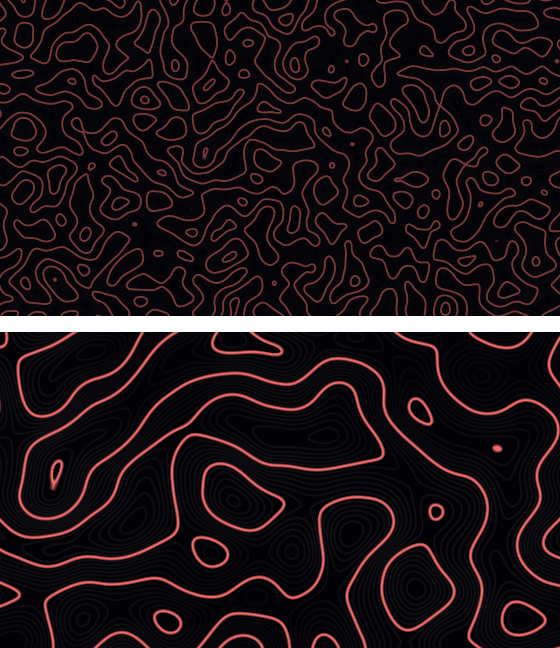
Top: the whole. Bottom: its middle third, enlarged.
This pattern is drawn by a Shadertoy shader. Its source:

```glsl
// Topographic contour map: thin coral lines over faint grey sub-contours on near-black.

const vec3 GROUND_COLOR = vec3(0.008, 0.008, 0.024);
const vec3 MINOR_COLOR  = vec3(0.070, 0.070, 0.085);
const vec3 MAJOR_COLOR  = vec3(0.950, 0.420, 0.415);

const float CELLS_HIGH  = 10.5;   // noise cells per canvas height
const float MAJOR_STEP  = 0.325;  // height between coral lines
const float MINOR_RATIO = 7.0;    // grey intervals per coral interval, odd
const float LEVEL_SHIFT = 0.04;   // raises the terrain against the levels
const float MAJOR_WIDTH = 0.0029; // in canvas heights
const float MINOR_WIDTH = 0.0015;
const float SOFTNESS    = 1.87;   // edge filter size in pixels

// Unit vector with a random direction for a lattice point
vec2 randomDirection(vec2 cell) {
    uvec2 q = uvec2(ivec2(cell)) * uvec2(1597334673u, 3812015801u);
    uint h = (q.x ^ q.y) * 1597334673u;
    h = (h ^ (h >> 15u)) * 2246822519u;
    h ^= h >> 13u;
    float angle = float(h & 65535u) / 65536.0 * 6.28318;
    return vec2(cos(angle), sin(angle));
}

// Gradient noise: x = value, yz = its slope
vec3 slopeNoise(vec2 p) {
    vec2 i = floor(p), f = p - i;
    vec2 u  = f * f * f * (f * (f * 6.0 - 15.0) + 10.0);
    vec2 du = 30.0 * f * f * (f * (f - 2.0) + 1.0);

    vec2 ga = randomDirection(i);
    vec2 gb = randomDirection(i + vec2(1, 0));
    vec2 gc = randomDirection(i + vec2(0, 1));
    vec2 gd = randomDirection(i + vec2(1, 1));

    float a = dot(ga, f);
    float b = dot(gb, f - vec2(1, 0));
    float c = dot(gc, f - vec2(0, 1));
    float d = dot(gd, f - vec2(1, 1));
    float k = a - b - c + d;

    float value = a + u.x * (b - a) + u.y * (c - a) + u.x * u.y * k;
    vec2 slope = ga + u.x * (gb - ga) + u.y * (gc - ga)
               + u.x * u.y * (ga - gb - gc + gd)
               + du * (u.yx * k + vec2(b, c) - a);
    return vec3(value, slope);
}

// Terrain from two noise layers: x = height, yz = slope
vec3 terrain(vec2 p) {
    const float detailScale = 1.4, detailGain = 0.15;
    vec3 broad  = slopeNoise(p);
    vec3 detail = slopeNoise(p * detailScale + 37.3);
    return broad + detailGain * vec3(detail.x, detail.yz * detailScale);
}

// Distance to the nearest contour, in the units of the slope
float contourDistance(float height, float slope, float stepSize) {
    float offset = abs(fract(height / stepSize) - 0.5) * stepSize;
    return offset / max(slope, 0.12 * CELLS_HIGH);
}

// Share of the filter footprint covered by a line of the given width
float lineCoverage(float dist, float width, float footprint) {
    vec2 edges = (dist + vec2(0.5, -0.5) * width) / footprint;
    vec2 filled = clamp(edges + 0.5, 0.0, 1.0);
    return filled.x - filled.y;
}

void mainImage(out vec4 fragColor, in vec2 fragCoord) {
    vec2 p = fragCoord / iResolution.y;
    float footprint = SOFTNESS / iResolution.y;

    vec3 land = terrain(p * CELLS_HIGH + 11.7);
    float height = land.x + LEVEL_SHIFT;
    float slope = length(land.yz) * CELLS_HIGH;

    float minorDist = contourDistance(height, slope, MAJOR_STEP / MINOR_RATIO);
    float majorDist = contourDistance(height, slope, MAJOR_STEP);

    // Grey lines fade in and out in broad patches
    float patchTone = smoothstep(-0.4, 0.4, slopeNoise(p * 5.0 + 71.2).x);
    float minor = lineCoverage(minorDist, MINOR_WIDTH, footprint) * mix(0.5, 1.2, patchTone);
    float major = lineCoverage(majorDist, MAJOR_WIDTH, footprint);

    vec3 color = mix(GROUND_COLOR, MINOR_COLOR, minor);
    color = mix(color, MAJOR_COLOR, major);
    fragColor = vec4(color, 1.0);
}
```
